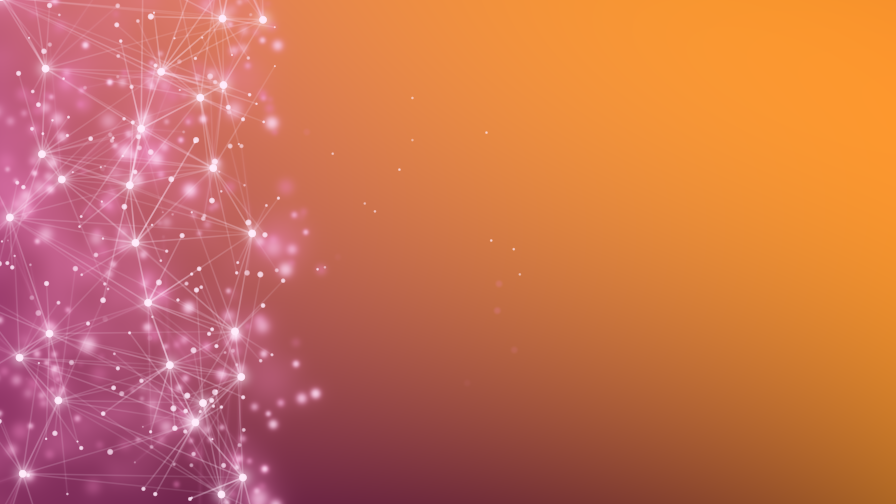
Reproduce this background procedurally as a Shadertoy shader.

```glsl
// Glowing pink network of nodes and threads at the left of a soft orange to plum gradient.

vec2 hash2(float n) {
    return fract(sin(n * vec2(127.1, 311.7) + vec2(1.3, 4.1)) * 43758.5);
}

float hash1(vec2 c) {
    return fract(sin(dot(c, vec2(127.1, 311.7))) * 43758.5);
}

float noise(vec2 p) {
    vec2 i = floor(p), f = fract(p);
    f = f * f * (3.0 - 2.0 * f);
    return mix(mix(hash1(i), hash1(i + vec2(1, 0)), f.x),
               mix(hash1(i + vec2(0, 1)), hash1(i + vec2(1, 1)), f.x), f.y);
}

// Smooth curve through three colours at t = 0, 0.5 and 1
vec3 curve(vec3 a, vec3 b, vec3 c, float t) {
    return a * (1.0 - 2.0 * t) * (1.0 - t) + b * 4.0 * t * (1.0 - t) + c * t * (2.0 * t - 1.0);
}

vec3 backdrop(vec2 uv) {
    vec3 low  = curve(vec3(0.50, 0.17, 0.35), vec3(0.44, 0.17, 0.23), vec3(0.68, 0.40, 0.14), uv.x);
    vec3 mid  = curve(vec3(0.62, 0.24, 0.42), vec3(0.80, 0.45, 0.28), vec3(0.95, 0.57, 0.18), uv.x);
    vec3 high = curve(vec3(0.77, 0.38, 0.46), vec3(0.94, 0.56, 0.25), vec3(0.97, 0.57, 0.17), uv.x);
    return curve(low, mid, high, uv.y);
}

// Right border of the network at height y
float border(float y) {
    float k = (y - 0.47) / 0.16;
    return 0.55 + 0.10 * exp(-k * k);
}

// Hubs stand in three loose columns: left side, curved spine, right side
vec2 hub(int i) {
    int column = i % 3;
    vec2 h = hash2(float(i) + 7.0) - 0.5;
    float y = 0.05 + 0.115 * float(i / 3);
    float spine = 0.26 + 0.9 * (y - 0.55) * (y - 0.55);
    if (column == 1) return vec2(spine + 0.05 * h.x, y + 0.03 * h.y);
    return vec2(column == 0 ? 0.06 : 0.46, y) + h * vec2(0.16, 0.14);
}

// Soft-edged disc
float disc(vec2 p, float r, float blur) {
    return 1.0 - smoothstep(r - blur, r + blur, length(p));
}

float glow(vec2 p, float r) {
    return exp(-dot(p, p) / (r * r));
}

// Thread from a to b that fades towards b
float thread(vec2 p, vec2 a, vec2 b, float width) {
    vec2 d = b - a;
    float t = clamp(dot(p - a, d) / dot(d, d), 0.0, 1.0);
    return (1.0 - smoothstep(0.0, width, length(p - a - d * t))) * (1.0 - 0.6 * t);
}

void mainImage(out vec4 fragColor, in vec2 fragCoord) {
    vec2 p = fragCoord / iResolution.y;
    float px = 1.0 / iResolution.y;
    vec3 col = backdrop(fragCoord / iResolution.xy);
    float white = 0.0, pink = 0.0;

    if (p.x < 0.8) {
        // Cloudy haze, densest at the far left
        float cloud = 0.6 * noise(p * 8.0) + 0.4 * noise(p * 17.0 + 4.0);
        float inside = 1.0 - smoothstep(0.0, border(p.y), p.x);
        pink += inside * (0.05 + 1.2 * cloud * cloud * cloud);

        // Clusters of out-of-focus lights, each inside a wide halo
        for (int i = 0; i < 27; i++) {
            vec2 s = hash2(float(i) + 40.0);
            float power = (i % 3 == 2 ? 0.4 : 0.6) + 0.6 * s.x * s.x;
            vec2 center = hub(i) + 0.12 * (s - 0.5);
            pink += 0.35 * power * glow(p - center, 0.05);
            for (int j = 0; j < 8; j++) {
                vec2 h = hash2(float(i * 8 + j) + 60.0), k = hash2(float(i * 8 + j) + 360.0);
                vec2 c = center + 0.14 * (h - 0.5) * (0.4 + 1.2 * k.y);
                float r = mix(0.006, 0.021, k.x * k.x);
                float g = power * mix(0.4, 1.0, h.x);
                pink += 0.9 * g * glow(p - c, r) + 0.08 * g * glow(p - c, 2.5 * r);
                white += 1.7 * g * k.y * glow(p - c, 0.75 * r);
            }
        }

        // Dim lights spread up to the border
        for (int i = 0; i < 60; i++) {
            vec2 h = hash2(float(i) + 660.0), k = hash2(float(i) + 760.0);
            vec2 c = vec2(border(h.y) * h.x, h.y);
            pink += 0.6 * k.y * glow(p - c, mix(0.006, 0.016, k.x));
        }

        // Hubs, links between them and fans of spokes
        for (int i = 0; i < 27; i++) {
            vec2 a = hub(i);
            float strength = i % 3 == 1 ? 1.0 : 0.6;
            white += 3.5 * disc(p - a, 0.0068, px) + 0.6 * glow(p - a, 0.016);
            for (int j = 1; j < 5; j++)
                if (i + j < 27)
                    white += (j == 3 ? 0.7 : 0.35) * strength * thread(p, a, hub(i + j), 0.001 + px);
            for (int j = 0; j < 9; j++) {
                vec2 h = hash2(float(i * 9 + j) + 500.0), k = hash2(float(i * 9 + j) + 800.0);
                float angle = 6.2832 * h.x;
                vec2 b = a + mix(0.05, 0.30, h.y) * vec2(0.65 * cos(angle), sin(angle));
                b.x = min(b.x, border(b.y) - 0.14 * k.x);
                float soft = k.y * k.y;
                white += 0.5 * strength * (1.0 - soft) * thread(p, a, b, 0.001 + px);
                pink += 0.13 * soft * thread(p, a, b, 0.008);
                white += 2.0 * (1.0 - soft) * disc(p - b, mix(0.001, 0.0055, k.x), px);
            }
        }
    }

    // Stray sparks drifting to the right
    for (int i = 0; i < 18; i++) {
        vec2 h = hash2(float(i) + 31.0), k = hash2(float(i) + 91.0);
        vec2 c = vec2(0.6 + 0.44 * h.x, 0.09 + 0.8 * h.y);
        if (k.x < 0.5) white += mix(0.6, 1.8, k.y) * disc(p - c, 0.0019, px);
        else pink += 0.3 * k.y * disc(p - c, 0.006, 0.004);
    }

    col = mix(col, vec3(0.94, 0.52, 0.75), 1.0 - exp(-pink));
    col = mix(col, vec3(1.0, 0.92, 0.98), 1.0 - exp(-white));
    fragColor = vec4(col, 1.0);
}
```
